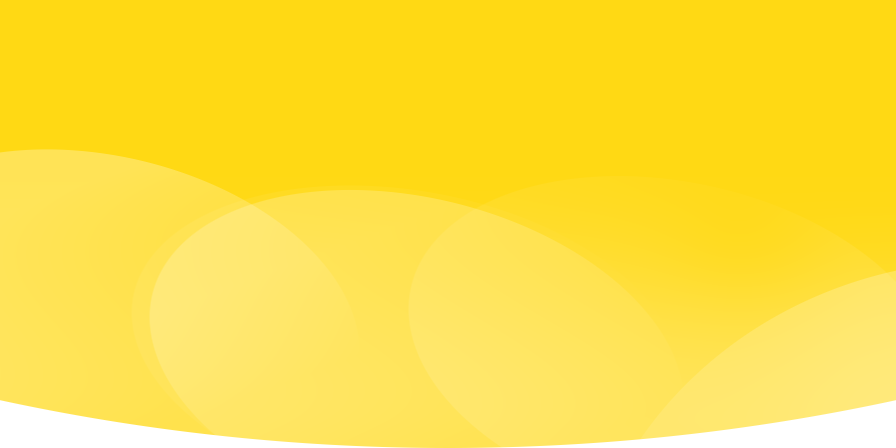
Reproduce this background procedurally as a WebGL 2 fragment shader.

```glsl
#version 300 es
precision highp float;
// Golden backdrop with overlapping translucent tilted ellipses above a white curved base.
// Each ellipse is a white veil with its own linear fade; all veils accumulate into a
// single whiteness value that blends yellow toward white.

uniform vec2 u_resolution;
out vec4 outColor;

// Coverage times fade of an ellipse with the given half extents.
// tilt is the correlation of its axes (positive leans down to the right);
// fadeDir is the change of opacity per half extent.
float veil(vec2 p, vec2 center, vec2 extent, float tilt, vec2 fadeDir, float pixel) {
    vec2 q = (p - center) / extent;
    float radius = sqrt((dot(q, q) + 2.0 * tilt * q.x * q.y) / (1.0 - tilt * tilt));
    float coverage = clamp((1.0 - radius) * extent.y / pixel + 0.5, 0.0, 1.0);
    return coverage * clamp(0.5 + dot(q, fadeDir), 0.0, 1.0);
}

// Lay a white film of the given opacity over the current whiteness.
float addFilm(float whiteness, float opacity) {
    return 1.0 - (1.0 - whiteness) * (1.0 - opacity);
}

void main() {
    // Canvas spans 0..2 by 0..1
    vec2 p = gl_FragCoord.xy / u_resolution * vec2(2.0, 1.0);
    float pixel = 1.0 / u_resolution.y;

    // Backdrop: flat gold above, paler toward the bottom
    float whiteness = 0.24 * (1.0 - smoothstep(0.05, 0.62, p.y));

    // Left ellipse
    float left = veil(p, vec2(0.232, 0.2995), vec2(0.570, 0.367), 0.224, vec2(-0.35, 0.6), pixel);
    whiteness = addFilm(whiteness, 0.28 * left);

    // Middle pair: a faint outer ellipse and a brighter inner one
    float outer = veil(p, vec2(0.906, 0.229), vec2(0.612, 0.357), 0.204, vec2(-0.5, 0.2), pixel);
    float inner = veil(p, vec2(0.930, 0.198), vec2(0.596, 0.378), 0.249, vec2(-0.35, 0.6), pixel);
    whiteness = addFilm(whiteness, 0.06 * outer);
    whiteness = addFilm(whiteness, 0.20 * inner);

    // Right ellipse: lit on its left flank and along its far right rim
    float right = veil(p, vec2(1.508, 0.229), vec2(0.596, 0.378), 0.214, vec2(-0.3, -0.25), pixel);
    float rim = veil(p, vec2(1.508, 0.229), vec2(0.596, 0.378), 0.214, vec2(0.6, 0.2), pixel);
    whiteness = addFilm(whiteness, 0.14 * right);
    whiteness = addFilm(whiteness, 0.06 * rim * smoothstep(1.6, 1.95, p.x));

    // Deep gold glow within the right ellipse
    vec2 glow = (p - vec2(1.66, 0.47)) / vec2(0.18, 0.12);
    whiteness *= 1.0 - 0.4 * exp(-dot(glow, glow));

    // Large corner ellipse
    float corner = veil(p, vec2(2.214, -0.448), vec2(0.932, 0.867), 0.0, vec2(0.5, 0.6), pixel);
    whiteness = addFilm(whiteness, 0.24 * corner);

    vec3 color = mix(vec3(1.0, 0.85, 0.08), vec3(1.0), whiteness);

    // White base below a wide circular arc
    float arc = length(p - vec2(1.0, 4.737)) - 4.737;
    color = mix(color, vec3(1.0), clamp(arc / pixel + 0.5, 0.0, 1.0));

    outColor = vec4(color, 1.0);
}
```
